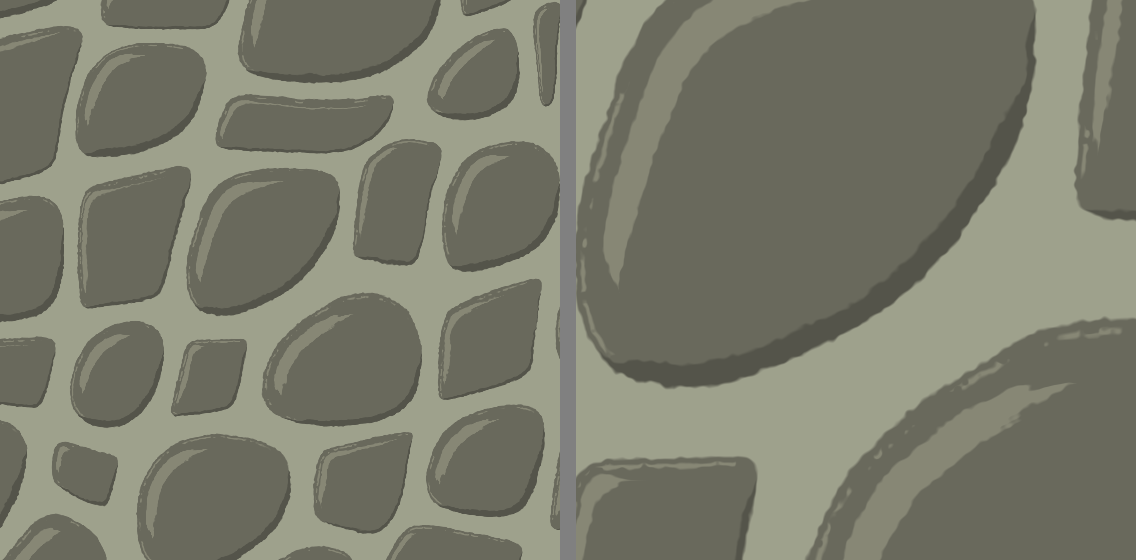
Left, the full canvas; right, a detail of the centre.
A three.js fragment shader for this texture:

```glsl
// Smooth river pebbles of mixed sizes, hand painted with highlights and shadows.
varying vec2 vUv;

const vec3 GROUND = vec3(0.62, 0.63, 0.55);
const vec3 STONE = vec3(0.41, 0.41, 0.36);
const vec3 HIGHLIGHT = vec3(0.53, 0.53, 0.46);
const vec3 SHADOW = vec3(0.33, 0.33, 0.29);

const vec2 LONG_AXIS = vec2(0.77, 0.64);    // direction the stones stretch in
const vec2 SHORT_AXIS = vec2(-0.64, 0.77);
const vec2 DENSITY = vec2(2.65, 3.5);       // lattice cells along each axis
const vec2 LIGHT_DIR = vec2(-0.83, 0.56);
const vec2 SHADE_DIR = vec2(0.5, -0.87);
const float HALF_GAP = 0.011;
const float SOFTNESS = 0.001;

float hash(vec2 p) {
  return fract(sin(dot(p, vec2(127.1, 311.7))) * 43758.5453);
}

vec2 hash2(vec2 p) {
  return vec2(hash(p), hash(p + 37.3));
}

float noise(vec2 p) {
  vec2 i = floor(p);
  vec2 f = fract(p);
  f = f * f * (3.0 - 2.0 * f);
  float low = mix(hash(i), hash(i + vec2(1.0, 0.0)), f.x);
  float high = mix(hash(i + vec2(0.0, 1.0)), hash(i + 1.0), f.x);
  return mix(low, high, f.y);
}

// Coverage of the region where a signed distance is negative
float fill(float dist) {
  return 1.0 - smoothstep(-SOFTNESS, SOFTNESS, dist);
}

vec2 bigCentre(vec2 id) {
  return id + 0.5 + 0.5 * (hash2(id) - 0.5);
}

// Centre (xy) and weight (z); small stones sit between four big ones
vec3 stoneSeed(vec2 id, float small) {
  if (small < 0.5) return vec3(bigCentre(id), mix(0.1, 0.5, hash(id + 71.9)));
  vec2 centre = 0.25 * (bigCentre(id) + bigCentre(id + vec2(1.0, 0.0))
    + bigCentre(id + vec2(0.0, 1.0)) + bigCentre(id + 1.0));
  return vec3(centre, mix(0.04, 0.24, hash(id + 13.7)));
}

// Lattice id (xy) and kind (z) of the stone whose weighted cell holds q
vec3 findStone(vec2 q) {
  vec3 found = vec3(0.0);
  float best = 100.0;
  for (int k = 0; k < 2; k++)
  for (int y = -1; y <= 1; y++)
  for (int x = -1; x <= 1; x++) {
    vec2 id = floor(q) + vec2(float(x), float(y));
    vec3 seed = stoneSeed(id, float(k));
    vec2 away = q - seed.xy;
    float power = dot(away, away) - seed.z;
    if (power < best) {
      best = power;
      found = vec3(id, float(k));
    }
  }
  return found;
}

// Rounded cell: outward normal (xy) and signed distance (z) on the canvas
vec3 stoneShape(vec2 q, vec3 stone, float size) {
  vec3 self = stoneSeed(stone.xy, stone.z);
  float sharpness = 4.5 / size;
  float total = 0.0;
  vec2 slope = vec2(0.0);
  for (int k = 0; k < 2; k++)
  for (int y = -1; y <= 1; y++)
  for (int x = -1; x <= 1; x++) {
    vec3 other = stoneSeed(stone.xy + vec2(float(x), float(y)), float(k));
    float span = distance(other.xy, self.xy);
    if (span > 0.001) {
      vec2 dir = (other.xy - self.xy) / span;
      float border = 0.5 * (span + (self.z - other.z) / span);
      float weight = exp(sharpness * (dot(q - self.xy, dir) - border));
      total += weight;
      slope += weight * dir;
    }
  }
  slope *= DENSITY / total;
  vec2 gradient = LONG_AXIS * slope.x + SHORT_AXIS * slope.y;
  float steep = max(length(gradient), 0.5);
  return vec3(gradient / steep, log(total) / (sharpness * steep));
}

void main() {
  // Bend the lattice so that outlines become irregular
  vec2 bend = vec2(noise(vUv * 5.0), noise(vUv * 5.0 + 19.0)) - 0.5;
  vec2 p = vUv + 0.05 * bend + 2.0;
  vec2 q = vec2(dot(p, LONG_AXIS), dot(p, SHORT_AXIS)) * DENSITY;
  vec3 stone = findStone(q);
  float scale = mix(1.0, 0.5, stone.z);
  vec3 shape = stoneShape(q, stone, mix(0.45, 0.2, stone.z));

  // Dry brush grain along the edge
  float grain = noise(vUv * 230.0);
  float stroke = noise(vUv * 45.0);
  float dist = shape.z + HALF_GAP + 0.0022 * (grain - 0.5) + 0.003 * (stroke - 0.5);
  float lit = dot(shape.xy, LIGHT_DIR);
  float shaded = dot(shape.xy, SHADE_DIR);

  // Tapered highlight with streaky ends
  float reach = mix(0.35, 0.65, hash(stone.xy + 5.1));
  float streak = noise(vec2(shape.z * 330.0, lit * 6.0)) - 0.5;
  float taper = smoothstep(reach, 0.92, lit + 0.14 * streak);
  float glow = fill(abs(dist + 0.029 * scale) - 0.0125 * scale * taper + 0.001);

  // Broken rim line and heavy lower edge
  float broken = smoothstep(0.5, 0.62, 0.6 * stroke + 0.4 * grain);
  float rim = fill(abs(dist + 0.005) - 0.0014) * broken * smoothstep(-0.3, 0.1, lit);
  float depth = 0.014 * scale * smoothstep(0.2, 0.9, shaded + 0.2 * (stroke - 0.5));
  float shadow = fill(-dist - depth + 0.001);

  vec3 colour = mix(STONE, HIGHLIGHT, max(glow, rim));
  colour = mix(colour, SHADOW, shadow * step(0.0, shaded));
  gl_FragColor = vec4(mix(GROUND, colour, fill(dist)), 1.0);
}
```
